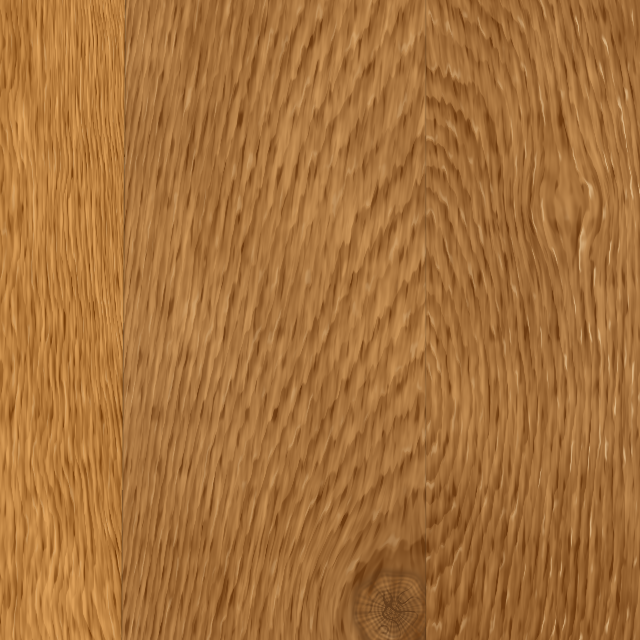
Write a Shadertoy shader that draws this texture.

```glsl
// Three oiled oak planks side by side: fine quarter grain, fanning arches
// with a knot, and a nested cathedral. Each plank bends its own ring and fibre
// coordinates; stretched gradient noise adds pores, fibres and glints.

const vec3 DARK_OAK = vec3(0.52, 0.32, 0.135);
const vec3 LIGHT_OAK = vec3(0.77, 0.56, 0.33);
const vec3 ORANGE_TINT = vec3(0.03, 0.005, -0.03);
const vec3 GLINT_COLOR = vec3(0.90, 0.76, 0.57);
const vec3 KNOT_COLOR = vec3(0.36, 0.22, 0.10);

const float LEFT_SEAM = 0.190;
const float RIGHT_SEAM = 0.665;
const float SEAM_WIDTH = 0.0022;
const vec2 KNOT = vec2(0.615, 0.045);
const float KNOT_RADIUS = 0.062;
const vec2 SWIRL = vec2(0.885, 0.68);
const vec2 CATHEDRAL = vec2(0.655, 0.38);
const float ARCH_RINGS = 14.0;
const float CATHEDRAL_RINGS = 68.0;
const float QUARTER_RINGS = 75.0;
const float RING_DEPTH = 0.42;
const float PORE_DEPTH = 0.50;
const float FIBRE_DEPTH = 0.50;

float hash(vec2 cell) {
    return fract(sin(dot(cell, vec2(127.1, 311.7))) * 43758.5);
}

float cornerSlope(vec2 cell, vec2 offset) {
    float angle = 6.2832 * hash(cell);
    return dot(vec2(cos(angle), sin(angle)), offset);
}

// Gradient noise, roughly -0.7 to 0.7
float noise(vec2 p) {
    vec2 i = floor(p), f = p - i;
    vec2 u = f * f * f * (f * (f * 6.0 - 15.0) + 10.0);
    vec2 e = vec2(1.0, 0.0);
    return mix(mix(cornerSlope(i, f), cornerSlope(i + e, f - e), u.x),
               mix(cornerSlope(i + e.yx, f - e.yx), cornerSlope(i + 1.0, f - 1.0), u.x), u.y);
}

// Spreads the grain apart around a centre
vec2 bulge(vec2 p, vec2 center, float radius, float amount) {
    vec2 q = p - center;
    return center + q * (1.0 - amount * exp(-dot(q, q) / (radius * radius)));
}

// Each plank returns (ring phase, fibre position across the grain)
vec2 quarterGrain(vec2 p) {
    float across = p.x + 5.0 * p.x * p.x * p.y;
    return vec2(across * QUARTER_RINGS + 2.0 * noise(p * vec2(14.0, 9.0)), across);
}

vec2 archGrain(vec2 p) {
    vec2 b = bulge(p, KNOT, 0.13, 0.8);
    float d = 0.70 - b.x;
    float height = b.y + 1.2 * d + 8.0 * d * d * d;
    float phase = height * ARCH_RINGS + 0.9 * noise(p * vec2(6.0, 3.0) + 4.0);
    return vec2(phase, b.x - 0.12 * b.y);
}

vec2 cathedralGrain(vec2 p) {
    vec2 b = bulge(p, SWIRL, 0.07, 0.6);
    vec2 q = b - CATHEDRAL;
    float phase = length(q * vec2(1.0, 0.32)) * CATHEDRAL_RINGS;
    phase += 1.5 * noise(p * vec2(9.0, 4.0) + 17.0);
    return vec2(phase, b.x + 0.12 * q.y * q.y);
}

void mainImage(out vec4 fragColor, in vec2 fragCoord) {
    vec2 p = fragCoord / iResolution.xy;
    float leftSeam = LEFT_SEAM + 0.006 * p.y;
    bool isLeft = p.x < leftSeam;
    bool isRight = p.x > RIGHT_SEAM;
    vec2 grain = isLeft ? quarterGrain(p) : isRight ? cathedralGrain(p) : archGrain(p);
    float across = grain.y;

    // Growth rings, frayed along the fibres
    float fray = noise(vec2(across * 150.0, p.y * 14.0));
    float phase = grain.x + 0.35 * fray + 0.15 * noise(p * 60.0);
    float s = fract(phase);
    float ring = smoothstep(0.25, 0.85, s) * (1.0 - smoothstep(0.88, 1.0, s));
    float ringStrength = 0.45 + 0.75 * hash(vec2(floor(phase), 3.0));

    // Short pores and long fibres
    float pore = smoothstep(0.10, 0.42, noise(vec2(across * 185.0, p.y * 24.0) + 31.0));
    float fibre = noise(vec2(across * 95.0, p.y * 7.0) + 9.0)
                + 0.6 * noise(vec2(across * 230.0, p.y * 30.0) + 53.0);
    float fleck = noise(vec2(across * 135.0, p.y * 19.0) + 71.0);

    // Tone: broad light first, then grain
    float tone = 0.71 + 0.28 * noise(p * vec2(5.0, 2.5) + 2.0);
    tone += isLeft ? 0.16 + 0.45 * fleck : isRight ? -0.06 : 0.03;
    tone -= 0.26 * (1.0 - smoothstep(0.0, 0.38, p.y)) * smoothstep(0.1, 0.6, p.x);
    tone -= 0.10 * smoothstep(0.75, 1.0, p.y);
    tone += FIBRE_DEPTH * fibre;
    tone -= RING_DEPTH * ring * ringStrength;
    tone -= PORE_DEPTH * pore * mix(0.45, 1.0, ring);
    vec3 color = mix(DARK_OAK, LIGHT_OAK, clamp(tone, -0.35, 1.25));
    color += ORANGE_TINT * (isLeft ? 1.0 : 0.25 * noise(p * 4.0));

    // Glints on the raised edges of the grooves
    float edge = smoothstep(0.0, 0.08, s) * (1.0 - smoothstep(0.12, 0.28, s));
    float glint = edge * smoothstep(0.08, 0.35, noise(vec2(across * 60.0, p.y * 22.0) + 90.0));
    float gloss = isRight ? mix(0.35, 0.75, smoothstep(0.75, 0.95, p.x)) : 0.28;
    color = mix(color, GLINT_COLOR, glint * gloss);

    // Knot with dark rim, rays and cracks, cut off by the right seam
    vec2 q = p - KNOT;
    float r = length(q) + 0.008 * noise(p * 30.0);
    vec2 ray = q / max(length(q), 0.001);
    float rays = noise(ray * 9.0 + r * 8.0);
    float rim = exp(-pow((r - KNOT_RADIUS) / 0.007, 2.0));
    float heart = 1.0 - smoothstep(0.008, KNOT_RADIUS, r);
    float crack = 1.0 - smoothstep(0.02, 0.09, abs(noise(p * 45.0 + 6.0)));
    float halo = exp(-pow(r / 0.12, 2.0));
    float inside = 1.0 - smoothstep(KNOT_RADIUS - 0.006, KNOT_RADIUS + 0.004, r);
    float shade = 0.22 * halo + 0.35 * rim + 0.45 * heart;
    shade += inside * (0.45 * rays + 0.12 * sin(r * 900.0) + 0.5 * crack * heart);
    color = mix(color, KNOT_COLOR, isRight ? 0.0 : clamp(shade, 0.0, 0.9));

    // Tight joints between planks
    float leftJoint = 1.0 - smoothstep(0.0, SEAM_WIDTH, abs(p.x - leftSeam));
    float rightJoint = 1.0 - smoothstep(0.0, SEAM_WIDTH, abs(p.x - RIGHT_SEAM));
    color *= 1.0 - 0.20 * leftJoint - 0.14 * rightJoint;

    fragColor = vec4(clamp(color, 0.0, 1.0), 1.0);
}
```
